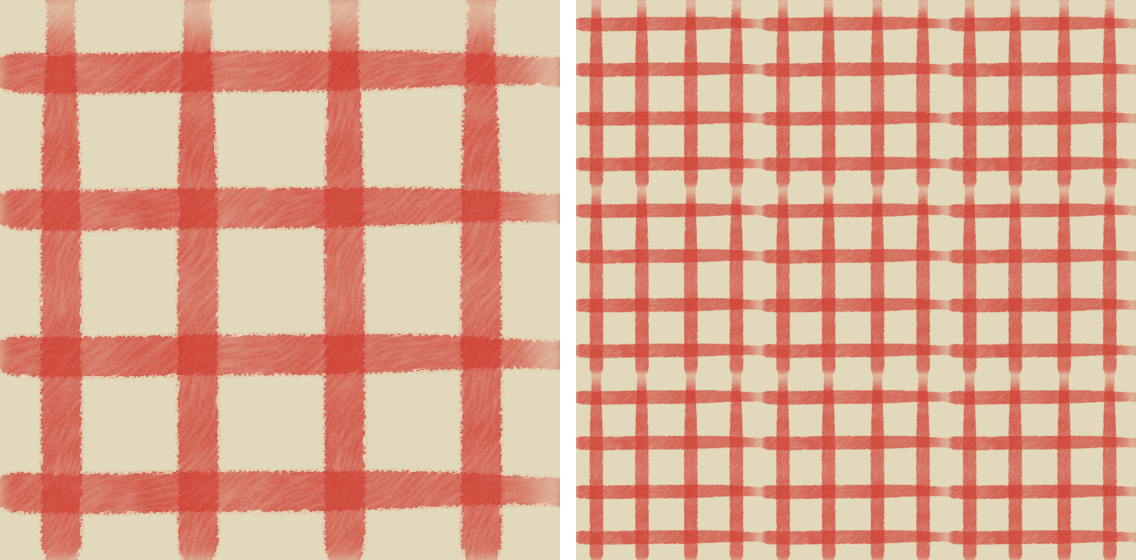
Left: one tile. Right: repeated 3 by 3.
This pattern is drawn by a WebGL 1 fragment shader. Its source:

```glsl
precision highp float;
uniform vec2 u_resolution;

const float TAU = 6.2831853;
const float REPEATS = 4.0;          // strokes each way
const float UNEVEN = 0.007;         // shift of the two middle strokes
const float HALF_WIDTH = 0.0355;
const float TAPER = 0.011;          // half width lost at the dry end
const float DRY_END = 0.988;        // where along a stroke the brush runs dry
const float DRY_LOSS = 0.6;
const float OPACITY = 0.655;
const float CLOUDING = 0.035;
const float FIBRE_DEPTH = 0.2;
const float GRAIN_DEPTH = 0.1;
const float RAGGED = 0.007;
const float FRINGE = 0.22;
const float FLECK_STRENGTH = 0.6;
const float GRAIN_CELLS = 150.0;
const vec2 FIBRE_CELLS = vec2(22.0, 64.0);
const vec3 CLOTH = vec3(0.886, 0.847, 0.733);
const vec3 PAINT = vec3(0.812, 0.235, 0.190);
const vec3 FLECK = vec3(0.960, 0.900, 0.820);

vec2 hash2(vec2 c) {
  return fract(sin(vec2(dot(c, vec2(127.1, 311.7)), dot(c, vec2(269.5, 183.3)))) * 43758.55);
}

// Distance to the nearest scattered point, wrapping after period cells.
float cellular(vec2 q, vec2 period) {
  vec2 cell = floor(q);
  vec2 local = fract(q);
  float nearest = 2.0;
  for (int j = -1; j <= 1; j++) {
    for (int i = -1; i <= 1; i++) {
      vec2 o = vec2(float(i), float(j));
      nearest = min(nearest, length(o + hash2(mod(cell + o, period)) - local));
    }
  }
  return nearest;
}

// Slow fall before the dry end, quick recovery after it.
float dryness(float along, float reach, float recovery) {
  float d = fract(along - DRY_END + 0.5) - 0.5;
  float r = d / (d < 0.0 ? reach : recovery);
  return exp(-r * r);
}

// Slanted bristle marks, bent by a sine.
float bristles(vec2 p) {
  float bend = 2.0 * sin(TAU * (3.0 * p.x + 2.0 * p.y));
  vec2 q = FIBRE_CELLS * vec2(p.x, 2.0 * p.y - p.x) + vec2(0.0, bend);
  return cellular(q, FIBRE_CELLS);
}

// p is (along, across); returns paint opacity and fleck amount.
vec2 strokes(vec2 p, float firstCentre, float drift, vec2 cloudFreq, vec2 darkAt, vec2 seed) {
  float k = floor(p.y * REPEATS);
  float centre = firstCentre + k / REPEATS + UNEVEN * sin(TAU / 3.0 * (k - 1.5));
  float a = TAU * (p.x + 0.03);
  centre -= drift * (sin(a) + 0.5 * sin(2.0 * a)) / 3.14159;

  // Ragged outline
  float grain = cellular((p + seed) * GRAIN_CELLS, vec2(GRAIN_CELLS)) - 0.45;
  float halfWidth = HALF_WIDTH - TAPER * dryness(p.x, 0.22, 0.025);
  float outline = abs(p.y - centre) - halfWidth;
  float ragged = outline + RAGGED * grain;
  float soft = max(0.0012, 0.8 / min(u_resolution.x, u_resolution.y));
  float body = 1.0 - smoothstep(-soft, soft, ragged);
  float fringe = FRINGE * (1.0 - smoothstep(0.0, 0.006, ragged));

  // Density inside the stroke
  float fibre = bristles(p + seed);
  vec2 cloud = cos(TAU * cloudFreq * (p.x - darkAt));
  float wisp = sin(TAU * (9.0 * p.x + 5.0 * p.y) + 2.0 * sin(TAU * (4.0 * p.x - 7.0 * p.y)));
  float density = OPACITY + CLOUDING * (cloud.x + cloud.y + 0.6 * wisp);
  density -= FIBRE_DEPTH * (fibre - 0.45) + GRAIN_DEPTH * grain;
  density *= 1.0 - DRY_LOSS * dryness(p.x, 0.05, 0.02);

  // Pale flecks in patches along the edges
  float band = 1.0 - smoothstep(0.001, 0.004, abs(outline + 0.001));
  float patches = 0.6 + 0.4 * sin(TAU * (7.0 * p.x + 3.0 * p.y));
  float fleck = band * patches * smoothstep(0.58, 0.75, fibre);
  return vec2(clamp(density, 0.0, 1.0) * max(body, fringe), FLECK_STRENGTH * fleck);
}

void main() {
  vec2 uv = gl_FragCoord.xy / u_resolution;
  vec2 across = strokes(uv, 0.1225, 0.010, vec2(4.0, 3.0), vec2(0.28, 0.28), vec2(0.0));
  vec2 down = strokes(uv.yx, 0.109, -0.002, vec2(6.0, 2.0), vec2(0.39, 0.78), vec2(0.37, 0.61));

  // Translucent layers deepen where they cross
  vec3 colour = mix(CLOTH, PAINT, down.x);
  colour = mix(colour, PAINT, across.x);
  float fleck = max(across.y * (1.0 - down.x), down.y * (1.0 - across.x));
  gl_FragColor = vec4(mix(colour, FLECK, fleck), 1.0);
}
```
